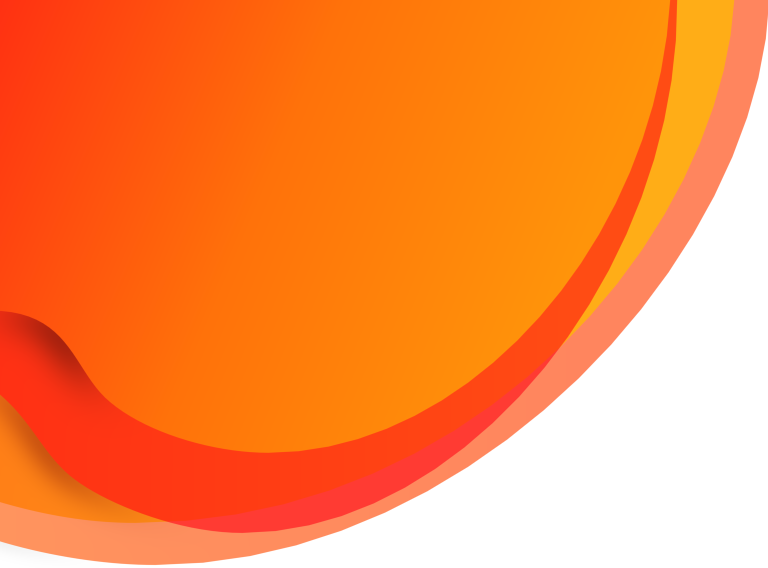
Reproduce this background procedurally as a Shadertoy shader.

```glsl
// Layered sunset-coloured waves sweeping from the top left corner over white.

const float CANVAS_HEIGHT = 5.67;   // design units, y runs downwards
const int STEPS = 20;               // straight pieces per curve

vec2 bezier(vec2 a, vec2 b, vec2 c, vec2 d, float t) {
    float s = 1.0 - t;
    return s * s * s * a + 3.0 * s * s * t * b + 3.0 * s * t * t * c + t * t * t * d;
}

// Fold one cubic curve into edge = (squared distance, side sign).
void addCurve(vec2 p, vec2 a, vec2 b, vec2 c, vec2 d, inout vec2 edge) {
    vec2 from = a;
    for (int i = 1; i <= STEPS; i++) {
        vec2 to = bezier(a, b, c, d, float(i) / float(STEPS));
        vec2 along = to - from, rel = p - from;
        vec2 gap = rel - along * clamp(dot(rel, along) / dot(along, along), 0.0, 1.0);
        edge.x = min(edge.x, dot(gap, gap));
        // A ray towards +x flips the side at each crossing.
        if ((from.y > p.y) != (to.y > p.y) && rel.x < along.x * rel.y / along.y) {
            edge.y = -edge.y;
        }
        from = to;
    }
}

float signedDistance(vec2 edge) {
    return sqrt(edge.x) * edge.y;
}

// Plain sweep: right-hand arc, then a short tail to the left border.
float sweep(vec2 p, vec2 top, vec2 c1, vec2 c2, vec2 low, vec2 c3, vec2 c4, vec2 end) {
    vec2 edge = vec2(1e3, 1.0);
    addCurve(p, top, c1, c2, low, edge);
    addCurve(p, low, c3, c4, end, edge);
    return signedDistance(edge);
}

// Sweep whose tail curls upwards in an S shape.
float curl(vec2 p, vec2 top, vec2 c1, vec2 c2, vec2 low, vec2 c3, vec2 c4,
           vec2 bend, vec2 c5, vec2 c6, vec2 end) {
    vec2 edge = vec2(1e3, 1.0);
    addCurve(p, top, c1, c2, low, edge);
    addCurve(p, low, c3, c4, bend, edge);
    addCurve(p, bend, c5, c6, end, edge);
    return signedDistance(edge);
}

float cover(float dist, float pixel) {
    return 1.0 - smoothstep(-0.7 * pixel, 0.7 * pixel, dist);
}

// Soft shadow outside an edge, strongest around a centre.
float shadow(vec2 p, float dist, float width, vec2 centre, float reach) {
    float fall = max(dist, 0.0) / width;
    vec2 away = (p - centre) / reach;
    return exp(-fall * fall - dot(away, away));
}

vec3 orangeRamp(vec2 p) {
    float s = dot(p, vec2(0.92, 0.39)) / 6.3;
    vec3 color = mix(vec3(1.0, 0.19, 0.07), vec3(1.0, 0.445, 0.04), clamp(s * 2.0, 0.0, 1.0));
    return mix(color, vec3(1.0, 0.58, 0.04), clamp(s * 2.0 - 1.0, 0.0, 1.0));
}

void mainImage(out vec4 fragColor, in vec2 fragCoord) {
    float pixel = CANVAS_HEIGHT / iResolution.y;
    vec2 p = vec2(fragCoord.x, iResolution.y - fragCoord.y) * pixel;
    float across = clamp(p.x / 6.0, 0.0, 1.0);

    // Shapes, from the outermost to the innermost
    float salmon = sweep(p, vec2(7.68, 0.0), vec2(7.58, 2.55), vec2(4.75, 5.64),
        vec2(1.55, 5.64), vec2(1.0, 5.64), vec2(0.35, 5.53), vec2(-0.2, 5.34));
    float amber = sweep(p, vec2(7.33, 0.0), vec2(7.2, 2.3), vec2(4.8, 5.22),
        vec2(1.35, 5.22), vec2(0.85, 5.22), vec2(0.35, 5.13), vec2(-0.2, 4.95));
    float red = curl(p, vec2(6.76, 0.0), vec2(6.78, 2.7), vec2(4.65, 5.32),
        vec2(2.42, 5.32), vec2(1.75, 5.32), vec2(1.0, 5.0), vec2(0.70, 4.75),
        vec2(0.40, 4.5), vec2(0.30, 4.15), vec2(-0.1, 3.86));
    float orange = curl(p, vec2(6.69, 0.0), vec2(6.55, 2.4), vec2(4.7, 4.52),
        vec2(2.68, 4.52), vec2(2.1, 4.52), vec2(1.4, 4.3), vec2(1.05, 3.97),
        vec2(0.72, 3.65), vec2(0.68, 3.1), vec2(-0.1, 3.1));

    // Translucent outer layers on white
    vec3 color = vec3(1.0 - 0.05 * shadow(p, salmon, 0.1, vec2(0.0, 5.4), 0.6));
    vec3 salmonColor = mix(vec3(1.0, 0.58, 0.37), vec3(1.0, 0.52, 0.37), across);
    color = mix(color, salmonColor, cover(salmon, pixel));
    float amberCover = cover(amber, pixel);
    vec3 amberColor = mix(vec3(1.0, 0.50, 0.09), vec3(1.0, 0.68, 0.09), across);
    color = mix(color, amberColor, amberCover);

    // Red band, pinker where it leaves the amber layer
    color *= 1.0 - vec3(0.2, 0.35, 0.3) * shadow(p, red, 0.2, vec2(0.4, 4.5), 0.9);
    vec3 redColor = mix(vec3(1.0, 0.19, 0.08), vec3(1.0, 0.30, 0.08), across);
    redColor = mix(vec3(1.0, 0.23, 0.20), redColor, amberCover);
    color = mix(color, redColor, cover(red, pixel));

    // Inner orange field and its shadow
    color *= 1.0 - 0.34 * shadow(p, orange, 0.28, vec2(0.58, 3.4), 0.55);
    color = mix(color, orangeRamp(p), cover(orange, pixel));

    fragColor = vec4(color, 1.0);
}
```
